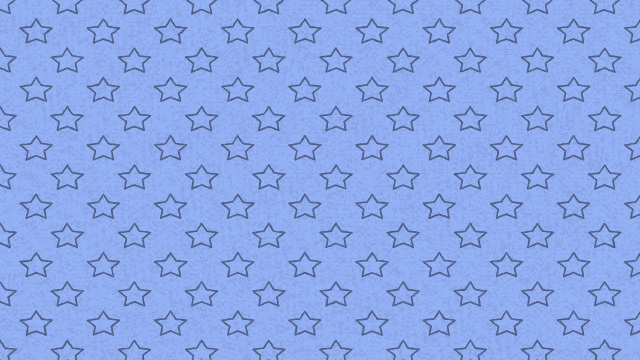
Write a Shadertoy shader that draws this pattern.

```glsl
// Staggered rows of outlined five-pointed stars on grainy blue cloth.

float hash(vec2 p) {
    return fract(sin(dot(p, vec2(127.1, 311.7))) * 43758.5453);
}

float noise(vec2 p) {
    vec2 i = floor(p), f = fract(p);
    f = f * f * (3.0 - 2.0 * f);
    return mix(mix(hash(i), hash(i + vec2(1, 0)), f.x),
               mix(hash(i + vec2(0, 1)), hash(i + vec2(1, 1)), f.x), f.y);
}

float segmentDistance(vec2 p, vec2 a, vec2 b) {
    vec2 pa = p - a, ba = b - a;
    return length(pa - ba * clamp(dot(pa, ba) / dot(ba, ba), 0.0, 1.0));
}

// Even corners are tips, odd corners are notches; the star is a little squat.
vec2 starCorner(int k) {
    float angle = float(k) * 0.6283185;
    float radius = (k % 2 == 0) ? 0.0463 : 0.0238;
    return radius * vec2(sin(angle), 0.785 * cos(angle));
}

float starOutline(vec2 p) {
    float d = 1.0;
    for (int k = 0; k < 10; k++)
        d = min(d, segmentDistance(p, starCorner(k), starCorner(k + 1)));
    return d;
}

// Offset from the nearest star centre of a lattice through origin.
vec2 repeatCell(vec2 p, vec2 origin) {
    vec2 period = vec2(0.1866, 0.1623);
    vec2 q = p - origin;
    return q - period * round(q / period);
}

void mainImage(out vec4 fragColor, in vec2 fragCoord) {
    vec2 p = fragCoord / iResolution.y;
    float pixel = 1.0 / iResolution.y;

    // Cloth: fine flecks over faint broad mottling
    float grain = noise(p * vec2(210.0, 270.0));
    float mottle = noise(p * 45.0 + 17.0);
    float fleck = smoothstep(0.4, 0.85, grain + 0.25 * (mottle - 0.5));
    vec3 color = mix(vec3(0.583, 0.693, 0.964), vec3(0.54, 0.648, 0.904), fleck);

    // Two interleaved lattices, with a slight wobble in the drawn line
    vec2 wobble = vec2(noise(p * 110.0), noise(p * 110.0 + 53.0)) - 0.5;
    vec2 q = p + 0.0016 * wobble;
    float d = min(starOutline(repeatCell(q, vec2(0.1006, 0.0991))),
                  starOutline(repeatCell(q, vec2(0.0003, 0.0180))));

    // Worn ink
    float soft = max(0.6 * pixel, 0.0012);
    float ink = 1.0 - smoothstep(-soft, soft, d - 0.0024);
    ink *= 0.78 + 0.22 * noise(p * 160.0 + 91.0);
    color = mix(color, vec3(0.29, 0.345, 0.49), ink);

    fragColor = vec4(color, 1.0);
}
```
